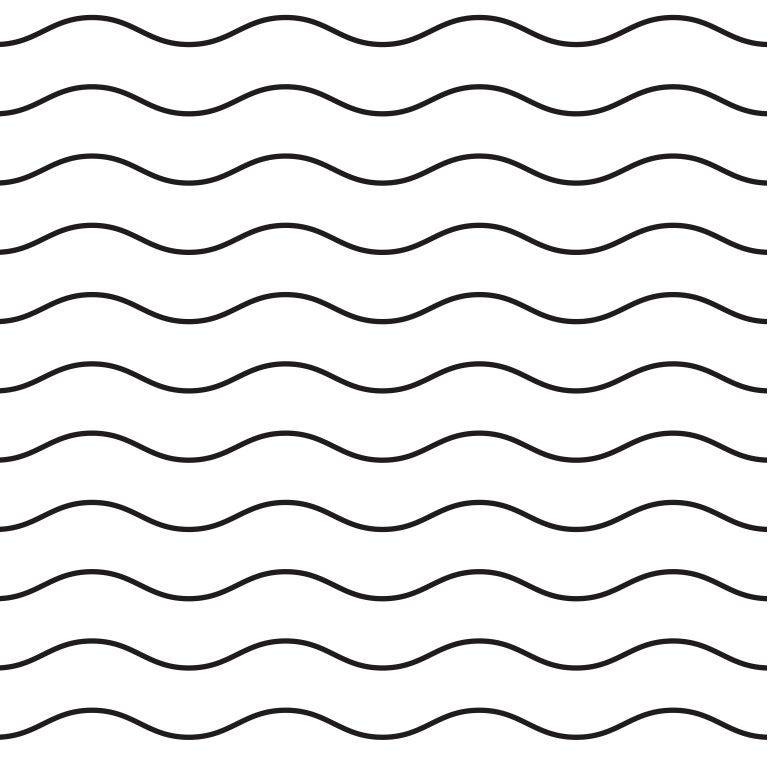
This pattern is drawn by a Shadertoy shader. Its source:

```glsl
// Eleven thin dark wavy lines stacked evenly on a white ground.

const float TAU = 6.2831853;

const vec3 PAPER = vec3(1.0);
const vec3 INK = vec3(0.125, 0.105, 0.115);

const float WAVELENGTH = 0.2522;   // crest to crest
const float CREST_X = 0.1198;      // first crest
const float AMPLITUDE = 0.0176;    // middle to crest
const float FLATTEN = 0.03;        // third harmonic, broadens the crests
const float ROW_SPACING = 0.0902;
const float FIRST_ROW_Y = 0.0576;  // middle of the lowest line
const float LINE_WIDTH = 0.0069;
const float LINE_END = 0.9987;     // lines stop just short of the right edge

// Height of the wave in x, its slope in y
vec2 waveAndSlope(float x) {
    float phase = TAU * (x - CREST_X) / WAVELENGTH;
    float scale = AMPLITUDE / (1.0 - FLATTEN);
    float height = scale * (cos(phase) - FLATTEN * cos(3.0 * phase));
    float slope = scale * TAU / WAVELENGTH
                * (3.0 * FLATTEN * sin(3.0 * phase) - sin(phase));
    return vec2(height, slope);
}

// Distance to the centre of the nearest line
float waveDistance(vec2 p) {
    vec2 wave = waveAndSlope(p.x);
    float y = p.y - FIRST_ROW_Y - wave.x;
    float offset = y - ROW_SPACING * round(y / ROW_SPACING);
    return abs(offset) / sqrt(1.0 + wave.y * wave.y);
}

void mainImage(out vec4 fragColor, in vec2 fragCoord) {
    vec2 p = fragCoord / iResolution.xy;
    float pixel = 1.0 / iResolution.y;

    // Edge coverage over one pixel
    float edge = waveDistance(p) - 0.5 * LINE_WIDTH;
    float ink = clamp(0.5 - edge / pixel, 0.0, 1.0);
    ink *= clamp(0.5 + (LINE_END - p.x) / pixel, 0.0, 1.0);

    fragColor = vec4(mix(PAPER, INK, ink), 1.0);
}
```
